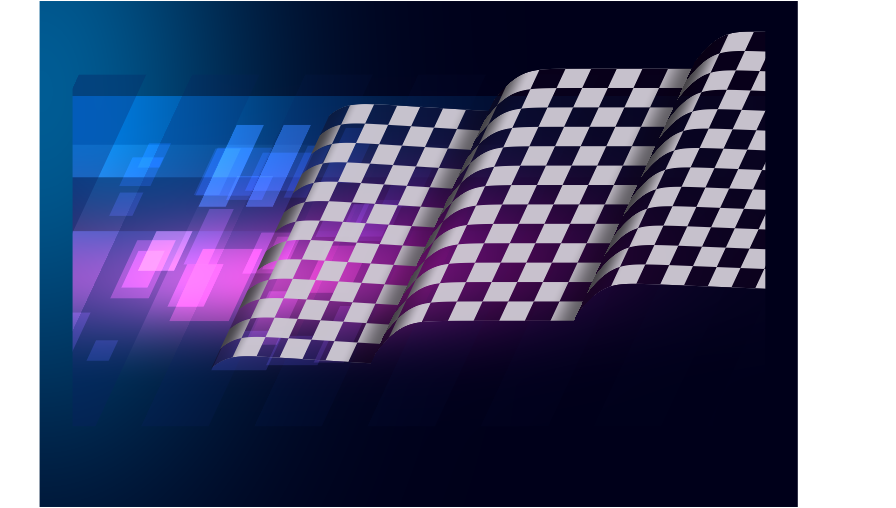
Give the GLSL for this background, as a WebGL 1 fragment shader.

```glsl
precision highp float;
// A chequered flag in three slanted folds flies over a night-blue panel with
// blue and pink light plates. The flag is a sheared grid with a curl at each
// fold; the lights are soft glows, bands and hashed parallelograms.
uniform vec2 u_resolution;

// Lengths are percent of the canvas height, origin at the lower left.
const vec2 CANVAS = vec2(176.55, 100.0);
const vec4 PANEL = vec4(7.8, 0.2, 157.2, 99.8);
const float ART_LEFT = 14.3;
const float ART_RIGHT = 150.8;
const float SLANT = 0.467;
const float SLANT_PIVOT = 54.0;

// One component per fold, from left to right.
const vec3 FOLD_EDGE = vec3(54.0, 85.0, 121.1);
const vec3 FOLD_END = vec3(85.0, 121.1, 200.0);
const vec3 FOLD_TOP = vec3(80.0, 86.5, 94.2);
const vec3 FOLD_DROP = vec3(0.06, 0.0, 0.04);
const vec3 FOLD_CURL = vec3(2.8, 6.4, 6.4);
const vec3 FIRST_COLUMN = vec3(59.5, 88.7, 127.6);
const vec3 COLUMN_WIDTH = vec3(4.65, 5.05, 4.77);
const float ROW_HEIGHT = 3.82;
const float ROWS = 13.0;

const vec3 PAPER = vec3(1.0);
const vec3 NIGHT = vec3(0.0, 0.0, 0.10);
const vec3 TEAL = vec3(0.0, 0.36, 0.58);
const vec3 BLUE = vec3(0.0, 0.52, 0.97);
const vec3 VIOLET = vec3(0.45, 0.30, 0.70);
const vec3 PINK = vec3(0.95, 0.28, 0.65);
const vec3 MAGENTA = vec3(0.32, 0.0, 0.25);
const vec3 CLOTH = vec3(0.80, 0.78, 0.82);

float pixel;

float hash(float n) {
  n = fract(n * 0.1031);
  n *= n + 33.33;
  return fract(n * (n + n));
}

// Smooth coverage of the interval from a to b.
float span(float x, float a, float b) {
  return clamp((x - a) / pixel + 0.5, 0.0, 1.0) * clamp((b - x) / pixel + 0.5, 0.0, 1.0);
}

float plate(vec2 q, vec2 low, vec2 high) {
  return span(q.x, low.x, high.x) * span(q.y, low.y, high.y);
}

float glow(vec2 p, vec2 centre, vec2 radius) {
  vec2 d = (p - centre) / radius;
  return exp(-dot(d, d));
}

// Alternating +1 and -1 cells of unit length with smooth edges.
float alternate(float x, float size) {
  return clamp((0.5 - abs(mod(x + 0.5, 2.0) - 1.0)) * size * 2.0 / pixel, -1.0, 1.0);
}

// Blue wash, bands, pink glow and slanted plates; q is the sheared position.
vec3 lights(vec3 color, vec2 p, vec2 q) {
  float fade = exp(-max(p.x - ART_LEFT, 0.0) / 38.0);
  vec3 wash = mix(VIOLET, BLUE, smoothstep(44.0, 74.0, p.y));
  float height = smoothstep(24.0, 46.0, p.y) * span(p.y, 0.0, 81.1);
  color = mix(color, wash, 0.92 * fade * height);
  color += vec3(0.06, 0.10, 0.10) * fade * span(p.y, 65.1, 71.5);
  color *= 1.0 - 0.35 * fade * span(p.y, 54.5, 65.1);
  color += MAGENTA * glow(p, vec2(82.0, 51.0), vec2(34.0, 15.0));
  color += PINK * 0.55 * glow(p, vec2(47.0, 45.0), vec2(30.0, 10.0));

  // Repeated dark slanted stripes
  float stripe = span(mod(q.x - 23.2, 22.3), 0.0, 13.3) * span(p.y, 16.1, 85.3);
  color = mix(color, vec3(0.03, 0.12, 0.38), stripe * 0.38 * fade);

  // Scattered translucent plates, pink in the middle and blue above
  for (int i = 0; i < 26; i++) {
    float n = float(i) * 4.0 + 1.0;
    vec2 centre = vec2(22.0 + 58.0 * hash(n), 31.0 + 3.2 * floor(13.0 * hash(n + 1.0)));
    vec2 extent = vec2(2.0 + 3.5 * hash(n + 2.0), 2.0 + 4.5 * hash(n + 3.0));
    float warm = glow(vec2(0.0, centre.y), vec2(0.0, 45.0), vec2(1.0, 11.0));
    vec3 tint = mix(vec3(0.10, 0.22, 0.60), PINK, warm);
    float strength = 0.24 * (1.0 - smoothstep(55.0, 100.0, p.x));
    color += tint * strength * plate(q, centre - extent, centre + extent);
  }

  // Main bright plates
  color += vec3(0.32, 0.18, 0.24) * plate(q, vec2(30.6, 46.7), vec2(37.7, 54.5));
  color += vec3(0.24, 0.06, 0.14) * plate(q, vec2(41.4, 36.8), vec2(53.1, 51.0));
  float pair = plate(q, vec2(36.6, 59.3), vec2(51.3, 75.4)) * span(mod(q.x - 36.6, 9.3), 0.0, 5.4);
  return color + vec3(0.10, 0.16, 0.30) * pair;
}

vec3 flag(vec3 color, vec2 p, float s) {
  float second = step(FOLD_EDGE.y, s);
  float third = step(FOLD_EDGE.z, s);
  vec3 fold = vec3(1.0 - second, second - third, third);
  float along = max(s - dot(fold, FOLD_EDGE), 0.0);
  float remaining = dot(fold, FOLD_END) - s;
  float top = dot(fold, FOLD_TOP) - along * dot(fold, FOLD_DROP);
  top -= dot(fold, FOLD_CURL) * exp(-along / 1.9);

  float size = dot(fold, COLUMN_WIDTH);
  float column = (s - dot(fold, FIRST_COLUMN)) / size + 0.5;
  float row = (top - p.y) / ROW_HEIGHT;
  float check = 0.5 + 0.5 * alternate(column, size) * alternate(row, ROW_HEIGHT);
  float cover = span(top - p.y, 0.0, ROWS * ROW_HEIGHT);
  cover *= span(s, FOLD_EDGE.x, 300.0) * span(p.x, 0.0, ART_RIGHT);

  // Creases darken both cloth and gaps
  float shade = mix(0.35, 1.0, smoothstep(0.0, 5.0, along));
  shade *= mix(0.5, 1.0, smoothstep(0.0, 6.5, remaining));
  vec3 gap = color * mix(0.55, 0.9, shade) + vec3(0.03, 0.0, 0.01);
  return mix(color, mix(gap, CLOTH * shade, check * 0.97), cover);
}

void main() {
  vec2 p = gl_FragCoord.xy / u_resolution * CANVAS;
  pixel = CANVAS.y / u_resolution.y;
  vec2 q = vec2(p.x - SLANT * (SLANT_PIVOT - p.y) * -1.0, p.y);
  vec3 color = mix(NIGHT, TEAL, glow(p, vec2(8.0, 82.0), vec2(42.0, 72.0)));
  color = mix(color, lights(color, p, q), span(p.x, ART_LEFT, ART_RIGHT));
  color = flag(color, p, q.x);
  color = mix(PAPER, color, plate(p, PANEL.xy, PANEL.zw));
  gl_FragColor = vec4(clamp(color, 0.0, 1.0), 1.0);
}
```
